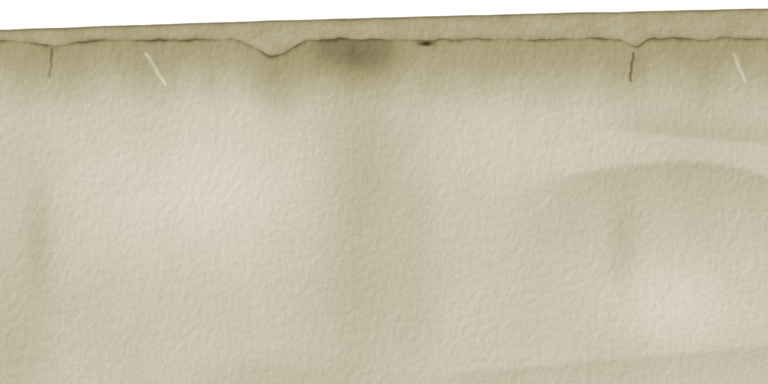
Write a WebGL 1 fragment shader that draws this texture.

```glsl
precision highp float;
// Aged paper sheet: a slanted top edge, a torn folded strip and a tan stain below it.
// A scalar tone is built from soft blobs, folds and gradient noise, then mapped to
// a sepia ramp and embossed with fine fibre relief.

uniform vec2 u_resolution;

vec2 hashGradient(vec2 cell) {
  vec2 k = vec2(dot(cell, vec2(127.1, 311.7)), dot(cell, vec2(269.5, 183.3)));
  return 2.0 * fract(sin(k) * 43758.5) - 1.0;
}

float gradientNoise(vec2 p) {
  vec2 i = floor(p);
  vec2 f = fract(p);
  vec2 u = f * f * f * (f * (f * 6.0 - 15.0) + 10.0);
  vec2 e = vec2(1.0, 0.0);
  float a = dot(hashGradient(i), f);
  float b = dot(hashGradient(i + e.xy), f - e.xy);
  float c = dot(hashGradient(i + e.yx), f - e.yx);
  float d = dot(hashGradient(i + e.xx), f - e.xx);
  return mix(mix(a, b, u.x), mix(c, d, u.x), u.y);
}

float fbm(vec2 p) {
  float sum = 0.0;
  float amplitude = 0.6;
  for (int i = 0; i < 4; i++) {
    sum += amplitude * gradientNoise(p);
    p = p * 2.03 + 17.3;
    amplitude *= 0.5;
  }
  return sum;
}

// Soft elliptical spot, 1 at its centre
float blob(vec2 p, vec2 centre, vec2 radius) {
  vec2 q = (p - centre) / radius;
  return exp(-dot(q, q));
}

// Shade that starts sharply at depth 0 and fades with depth
float foldShade(float depth, float fade) {
  return smoothstep(-0.012, 0.012, depth) * exp(-max(depth, 0.0) / fade);
}

float span(float x, float start, float end, float soft) {
  return smoothstep(start - soft, start + soft, x) * (1.0 - smoothstep(end - soft, end + soft, x));
}

float crack(vec2 p, vec2 a, vec2 b, float width) {
  vec2 ab = b - a;
  float h = clamp(dot(p - a, ab) / dot(ab, ab), 0.0, 1.0);
  float wobble = 0.006 * gradientNoise(p * 45.0);
  return 1.0 - smoothstep(0.0, width, length(p - a - ab * h + vec2(wobble, 0.0)));
}

float sheetEdge(float x) {
  return 0.922 + 0.0365 * x - 0.0045 * x * x + 0.003 * fbm(vec2(x * 9.0, 2.0));
}

float tearEdge(float x) {
  float dips = 0.044 * blob(vec2(x, 0.0), vec2(0.71, 0.0), vec2(0.055, 1.0))
             + 0.022 * blob(vec2(x, 0.0), vec2(1.655, 0.0), vec2(0.025, 1.0))
             + 0.014 * blob(vec2(x, 0.0), vec2(0.14, 0.0), vec2(0.06, 1.0));
  return 0.895 + 0.002 * x - dips + 0.018 * fbm(vec2(x * 14.0, 7.0));
}

float fibreHeight(vec2 p) {
  p += 0.004 * gradientNoise(p * 30.0);
  return gradientNoise(p * vec2(62.0, 48.0)) + 0.6 * gradientNoise(p * vec2(118.0, 95.0) + 9.0);
}

vec3 sepia(float t) {
  vec3 c = mix(vec3(0.20, 0.17, 0.10), vec3(0.44, 0.39, 0.27), smoothstep(-0.4, 0.0, t));
  c = mix(c, vec3(0.64, 0.60, 0.45), clamp(t / 0.35, 0.0, 1.0));
  c = mix(c, vec3(0.72, 0.69, 0.58), clamp((t - 0.35) / 0.25, 0.0, 1.0));
  c = mix(c, vec3(0.77, 0.75, 0.67), clamp((t - 0.6) / 0.2, 0.0, 1.0));
  return mix(c, vec3(0.84, 0.82, 0.76), clamp((t - 0.8) / 0.2, 0.0, 1.0));
}

// Broad light areas, stains and folds of the main sheet
float bodyTone(vec2 p, float depth) {
  float t = 0.85 + 0.12 * fbm(p * vec2(4.0, 3.0));
  t += 0.12 * blob(p, vec2(0.48, 0.52), vec2(0.30, 0.24)) + 0.12 * blob(p, vec2(1.78, 0.22), vec2(0.20, 0.14));
  t += 0.07 * blob(p, vec2(1.35, 0.63), vec2(0.22, 0.12));
  t -= 0.15 * blob(p, vec2(0.94, 0.50), vec2(0.09, 0.50)) + 0.09 * blob(p, vec2(1.08, 0.35), vec2(0.06, 0.35));
  t -= 0.14 * blob(p, vec2(0.10, 0.36), vec2(0.035, 0.15)) + 0.13 * blob(p, vec2(1.62, 0.36), vec2(0.04, 0.13));
  t -= 0.12 * blob(p, vec2(0.02, 0.12), vec2(0.10, 0.25)) + 0.10 * blob(p, vec2(0.72, 0.02), vec2(0.20, 0.04));
  float bend = p.x - 1.8;
  float ridge = 0.578 - 0.36 * bend * bend - 0.7 * max(bend, 0.0) * max(bend, 0.0);
  t -= 0.20 * foldShade(ridge - p.y, 0.11) * smoothstep(1.25, 1.65, p.x);
  float hollow = 0.665 - 0.09 * (p.x - 1.55);
  t -= 0.17 * foldShade(p.y - hollow, 0.09) * span(p.x, 1.60, 2.05, 0.10);
  t -= 0.12 * foldShade(0.02 + 0.09 * (p.x - 1.12) - p.y, 0.06) * smoothstep(1.0, 1.3, p.x);
  float stain = 1.0 - smoothstep(0.0, 0.21, depth + 0.07 * fbm(p * vec2(9.0, 5.0)));
  t -= 0.42 * stain + 0.24 * blob(p, vec2(0.92, 0.85), vec2(0.14, 0.06));
  return t + 0.07 * fbm(p * vec2(40.0, 12.0)) * (0.4 + stain);
}

void main() {
  vec2 p = gl_FragCoord.xy / u_resolution.y;
  float pixel = 1.0 / u_resolution.y;
  float depth = tearEdge(p.x) - p.y;
  float inside = sheetEdge(p.x) - p.y;

  // Strip above the tear, main sheet below it
  float strip = 0.52 + 0.22 * fbm(p * vec2(14.0, 24.0)) - 0.5 * exp(-max(inside, 0.0) / 0.006);
  float tone = mix(strip, bodyTone(p, depth), smoothstep(-pixel, pixel, depth));

  // Dark broken tear line and small cracks
  float wear = smoothstep(-0.25, 0.35, fbm(vec2(p.x * 11.0, 4.0)));
  tone -= (0.15 + 0.45 * wear) * exp(-abs(depth) / 0.005);
  tone -= 0.7 * blob(p, vec2(1.11, 0.886), vec2(0.018, 0.006));
  tone -= 0.3 * crack(p, vec2(0.135, 0.87), vec2(0.13, 0.80), 0.007) + 0.4 * crack(p, vec2(1.65, 0.86), vec2(1.64, 0.79), 0.007);
  tone += 0.35 * crack(p, vec2(0.38, 0.86), vec2(0.43, 0.78), 0.008) + 0.3 * crack(p, vec2(1.91, 0.86), vec2(1.94, 0.79), 0.008);

  // Fibre relief lit from the upper left, then the white surround
  float relief = fibreHeight(p) - fibreHeight(p + vec2(-0.004, 0.004));
  vec3 colour = sepia(tone) + 0.045 * relief;
  gl_FragColor = vec4(mix(vec3(1.0), colour, smoothstep(-pixel, pixel, inside)), 1.0);
}
```
